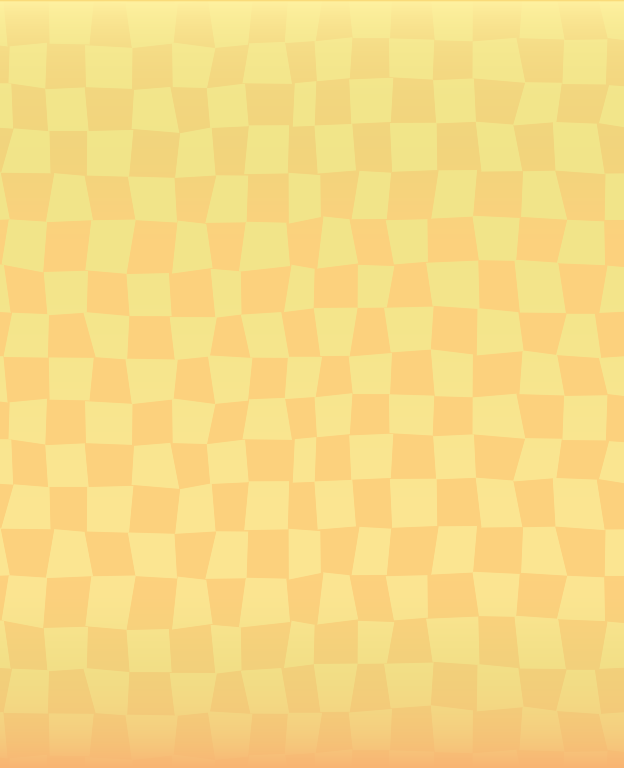
This pattern is drawn by a WebGL 1 fragment shader. Its source:

```glsl
precision highp float;
// Hand-cut checkerboard of wobbly pale tiles on a warm yellow-to-peach gradient.

uniform vec2 u_resolution;

const vec2 GRID = vec2(15.69, 17.26);      // cells across and down
const vec2 GRID_START = vec2(0.125, 0.97); // part of a cell cut off at left and top
const float ROW_PERIOD = 8.0;              // rows before the wobble repeats
const vec2 CORNER_JITTER = vec2(0.14, 0.07); // shared by touching tiles
const vec2 TILE_JITTER = vec2(0.08, 0.03);   // each tile on its own
const float TOP_LINE = 0.0018;

const vec3 PALE = vec3(0.985, 0.900, 0.570);
const vec3 AMBER = vec3(0.990, 0.820, 0.490);
const vec3 PALE_MUTED = vec3(0.945, 0.895, 0.535);
const vec3 AMBER_MUTED = vec3(0.945, 0.830, 0.485);
const vec3 TOP_GLOW = vec3(1.000, 0.945, 0.630);
const vec3 BOTTOM_BLUSH = vec3(0.975, 0.705, 0.450);
const vec3 LINE_COLOUR = vec3(0.980, 0.860, 0.480);

const float PI = 3.14159265;

vec2 hash2(vec2 p) {
  vec3 q = fract(vec3(p.xyx) * vec3(0.1031, 0.1030, 0.0973));
  q += dot(q, q.yzx + 33.33);
  return fract((q.xx + q.yz) * q.zy);
}

vec2 jitter(vec2 id) {
  id.y = mod(id.y, ROW_PERIOD);
  return 2.0 * hash2(id + 17.0) - 1.0;
}

// Grid corner with uneven column widths, uneven row heights and a slow wave
vec2 gridCorner(vec2 id) {
  float a = id.x * PI / 8.0;
  float pinch = id.x - 6.5;
  vec2 offset;
  offset.x = 0.217 * sin(a + 0.39) - 0.075 * sin(2.0 * a + 0.64)
           + 0.25 * pinch * exp(-1.2 * pinch * pinch);
  offset.y = 0.09 * sin(a + 0.2) - 0.034 - 0.083 * sin(id.y * PI / 4.0);
  return id + offset + CORNER_JITTER * jitter(id);
}

vec2 tileCorner(vec2 cell, vec2 side) {
  vec2 own = jitter(cell * 2.0 + side + vec2(61.0, 0.0) + side.yx * 37.0);
  // The doubled row index must keep the same vertical period
  own = mix(own, jitter(cell + side * vec2(83.0, 0.0) + side.y * vec2(131.0, 0.0)), 0.5);
  return gridCorner(cell + side) + TILE_JITTER * own;
}

// Signed distance to the line a-b, positive outside
float edgeDistance(vec2 p, vec2 a, vec2 b) {
  vec2 along = normalize(b - a);
  return dot(p - a, vec2(along.y, -along.x));
}

float tileDistance(vec2 p, vec2 cell) {
  vec2 a = tileCorner(cell, vec2(0.0, 0.0));
  vec2 b = tileCorner(cell, vec2(1.0, 0.0));
  vec2 c = tileCorner(cell, vec2(1.0, 1.0));
  vec2 d = tileCorner(cell, vec2(0.0, 1.0));
  return max(max(edgeDistance(p, a, b), edgeDistance(p, b, c)),
             max(edgeDistance(p, c, d), edgeDistance(p, d, a)));
}

void main() {
  vec2 uv = gl_FragCoord.xy / u_resolution;
  float depth = 1.0 - uv.y;
  vec2 p = vec2(uv.x, depth) * GRID - GRID_START;
  float pixel = GRID.y / u_resolution.y;

  // Nearest pale tile among the neighbouring cells
  float dist = 10.0;
  for (int j = -1; j <= 1; j++) {
    for (int i = -1; i <= 1; i++) {
      vec2 cell = floor(p) + vec2(float(i), float(j));
      if (mod(cell.x + cell.y, 2.0) < 0.5) dist = min(dist, tileDistance(p, cell));
    }
  }
  float tile = 1.0 - smoothstep(-0.6 * pixel, 0.6 * pixel, dist);

  // Muted bands above and below the bright middle
  float upper = 1.0 - smoothstep(0.18, 0.34, depth);
  float lower = smoothstep(0.76, 0.88, depth);
  float muted = max(upper, lower);
  float paleMuted = max(muted, 1.0 - smoothstep(0.25, 0.72, depth));
  vec3 colour = mix(mix(AMBER, AMBER_MUTED, muted), mix(PALE, PALE_MUTED, paleMuted), tile);

  // Glow at the top, blush at the bottom, thin line along the top edge
  colour = mix(colour, TOP_GLOW, exp(-20.0 * depth));
  colour = mix(colour, BOTTOM_BLUSH, exp(-16.0 * uv.y));
  float line = 1.0 - smoothstep(TOP_LINE - 0.5 / u_resolution.y, TOP_LINE + 0.5 / u_resolution.y, depth);
  colour = mix(colour, LINE_COLOUR, line);

  gl_FragColor = vec4(colour, 1.0);
}
```
